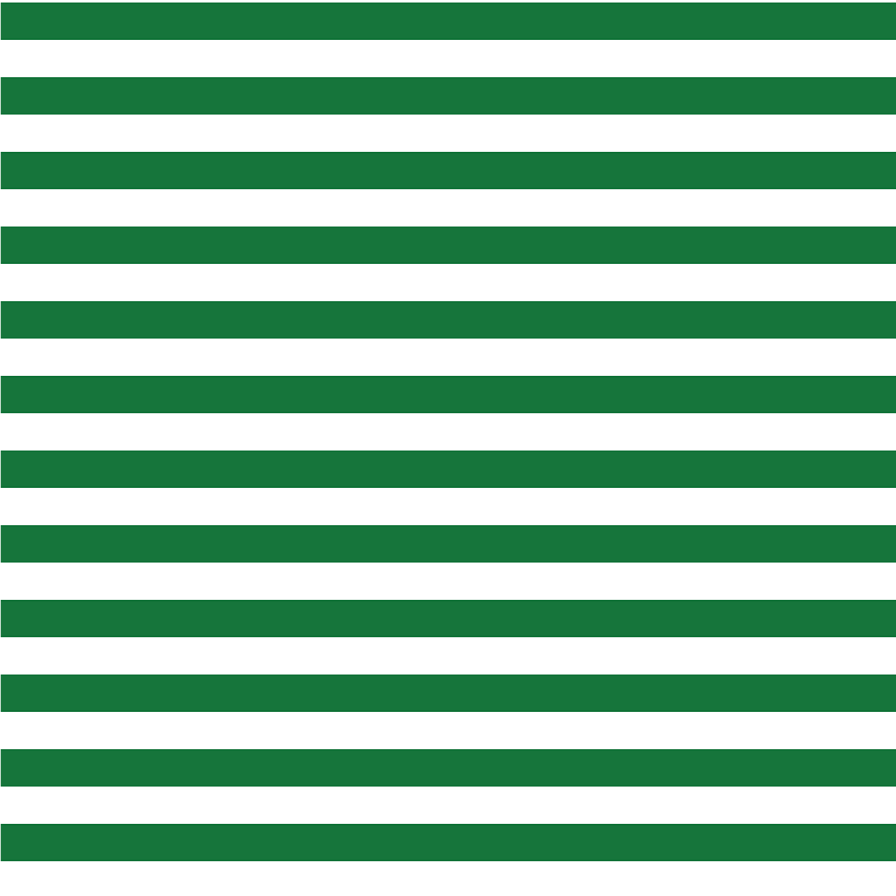
Give the GLSL for this pattern, as a three.js fragment shader.

```glsl
// Twelve level green stripes on white, as wide as the gaps between them.
// One stripe is a distance to its centre line, repeated with fract; a thin
// darker rim follows its edges and a hairline of white runs down the left.

varying vec2 vUv;

const float STRIPES = 12.0;          // repeats up the canvas
const float STRIPE_HEIGHT = 0.04167; // half of one repeat
const float TOP_MARGIN = 0.00283;    // white above the first stripe
const float RIM_WIDTH = 0.0016;      // darker line inside each edge
const float LEFT_MARGIN = 0.0008;    // white hairline at the left

const vec3 WHITE = vec3(1.0);
const vec3 GREEN = vec3(0.085, 0.46, 0.23);
const vec3 RIM_GREEN = vec3(0.02, 0.42, 0.18);

// Share of a sample lying inside a shape; distance is negative inside.
float coverage(float distance, float sampleWidth) {
  return clamp(0.5 - distance / sampleWidth, 0.0, 1.0);
}

// Signed distance to the edge of the nearest stripe, in canvas units.
float stripeDistance(float y) {
  float centre = 1.0 - TOP_MARGIN - 0.5 * STRIPE_HEIGHT;
  float offset = fract((y - centre) * STRIPES + 0.5) - 0.5;
  return abs(offset) / STRIPES - 0.5 * STRIPE_HEIGHT;
}

void main() {
  vec2 sampleSize = max(fwidth(vUv), vec2(1e-5));
  float edge = stripeDistance(vUv.y);

  // Stripe and its plain interior, both smoothed over one sample
  float stripe = coverage(edge, sampleSize.y);
  float interior = coverage(edge + RIM_WIDTH, sampleSize.y);
  float rightOfMargin = coverage(LEFT_MARGIN - vUv.x, sampleSize.x);

  // White ground, rim, then interior
  vec3 stripeColor = mix(RIM_GREEN, GREEN, interior);
  vec3 color = mix(WHITE, stripeColor, stripe * rightOfMargin);
  gl_FragColor = vec4(color, 1.0);
}
```
